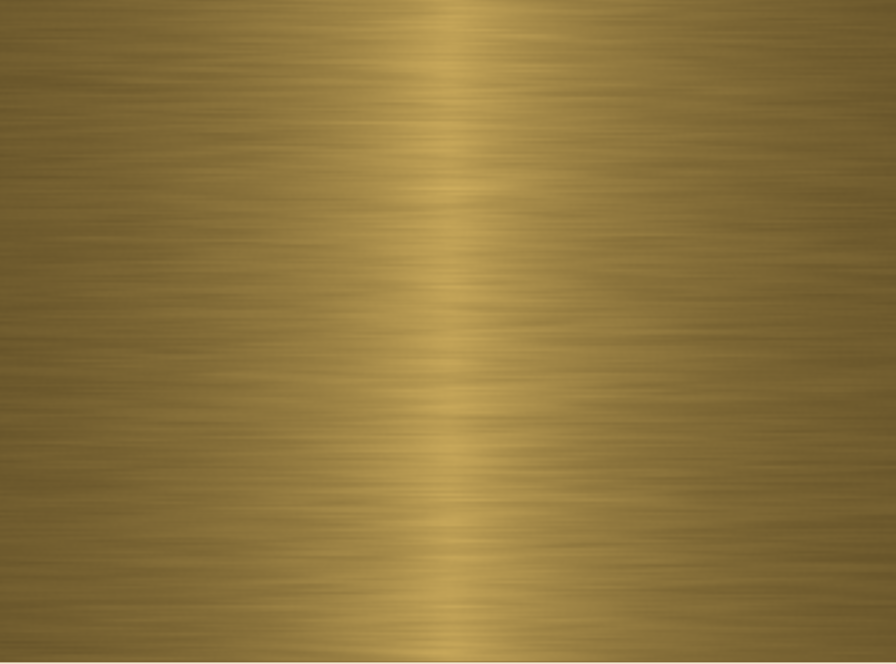
Write a WebGL 2 fragment shader that draws this texture.

```glsl
#version 300 es
precision highp float;

uniform vec2 u_resolution;
out vec4 outColor;

const vec3 DARK_BRASS = vec3(0.44, 0.36, 0.18);
const vec3 LIGHT_BRASS = vec3(0.74, 0.62, 0.33);
const vec3 LIP_SHADOW = vec3(0.40, 0.27, 0.11);
const vec3 LIP_LIGHT = vec3(0.95, 0.91, 0.82);

float hash(vec2 p) {
    return fract(sin(dot(p, vec2(127.1, 311.7))) * 43758.5453);
}

// One row of smooth noise, shifted by its own random amount
float rowNoise(float x, float row, float seed) {
    x += 17.0 * hash(vec2(row, seed));
    float cell = floor(x);
    float t = smoothstep(0.0, 1.0, x - cell);
    return mix(hash(vec2(cell, row + seed)), hash(vec2(cell + 1.0, row + seed)), t);
}

// Long horizontal fibres, centred on zero
float fibres(vec2 uv, vec2 frequency, float seed) {
    vec2 q = uv * frequency;
    float row = floor(q.y);
    float t = smoothstep(0.0, 1.0, q.y - row);
    return mix(rowNoise(q.x, row, seed), rowNoise(q.x, row + 1.0, seed), t) - 0.5;
}

// Layers from narrow bands to hairline scratches
float brushing(vec2 uv) {
    float sum = 0.0;
    vec2 frequency = vec2(6.0, 72.0);
    float weight = 0.55;
    for (int i = 0; i < 4; i++) {
        sum += weight * fibres(uv, frequency, 331.0 * float(i) + 5.0);
        frequency *= vec2(1.35, 1.5);
        weight *= 1.2;
    }
    return sum;
}

// Bright at the axis, falling away exponentially
float sheen(float x, float axis) {
    float d = length(vec2(x - axis, 0.012));
    return 0.365 + 0.40 * exp(-3.6 * d);
}

vec3 brass(float level) {
    return mix(DARK_BRASS, LIGHT_BRASS, (level - 0.44) / 0.30);
}

void main() {
    vec2 uv = gl_FragCoord.xy / u_resolution;

    // Brushed metal under a vertical highlight
    float level = sheen(uv.x, 0.503);
    level *= 1.0 + 0.068 * brushing(uv);

    // Fine grain
    level += 0.007 * fibres(uv, vec2(250.0, 185.0), 1711.0);
    vec3 color = brass(level);

    // Thin lip along the bottom edge
    float shadow = 1.0 - smoothstep(0.003, 0.006, uv.y);
    float lip = 1.0 - smoothstep(0.001, 0.004, uv.y);
    color = mix(color, LIP_SHADOW, 0.4 * shadow);
    color = mix(color, LIP_LIGHT, lip);

    outColor = vec4(color, 1.0);
}
```
